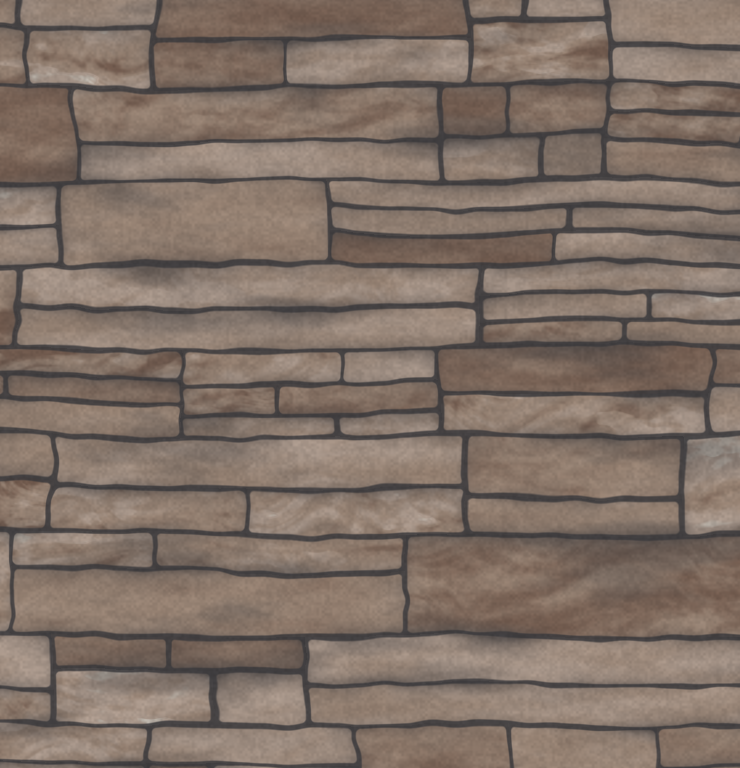
This texture is drawn by a Shadertoy shader. Its source:

```glsl
// Stacked ledgestone wall: long thin stones in brown, clay and sand tones.
// Jittered bands are cut into blocks, rows and stones; each stone then gets
// noise strata, chipped relief, grain, soft smoky shading and a dark joint.

const vec3 UMBER = vec3(0.44, 0.35, 0.30);
const vec3 CLAY  = vec3(0.59, 0.51, 0.45);
const vec3 SAND  = vec3(0.67, 0.60, 0.55);
const vec3 CHALK = vec3(0.76, 0.73, 0.69);
const vec3 SLATE = vec3(0.30, 0.28, 0.275);
const vec3 JOINT = vec3(0.23, 0.225, 0.235);

struct Stone {
    vec2 low;
    vec2 high;
    float seed;
};

float hash(vec2 p) {
    return fract(sin(dot(p, vec2(127.1, 311.7))) * 43758.5453);
}

float noise(vec2 p) {
    vec2 i = floor(p), f = fract(p);
    f = f * f * (3.0 - 2.0 * f);
    return mix(mix(hash(i), hash(i + vec2(1.0, 0.0)), f.x),
               mix(hash(i + vec2(0.0, 1.0)), hash(i + 1.0), f.x), f.y);
}

float fbm(vec2 p) {
    float sum = 0.0, weight = 0.533;
    for (int i = 0; i < 4; i++) {
        sum += weight * noise(p);
        p = mat2(1.9, 0.5, -0.5, 1.9) * p + 7.3;
        weight *= 0.5;
    }
    return sum;
}

// Cut number i of a range; the two ends stay fixed
float cut(float i, float count, float seed, float jitter) {
    float inside = step(0.5, i) * step(i, count - 0.5);
    return i + inside * jitter * (hash(vec2(i, seed)) - 0.5);
}

// Start, end and index of the jittered interval that holds v
vec3 span(float v, float count, float seed, float jitter) {
    float i = clamp(floor(v), 0.0, count - 1.0);
    if (v < cut(i, count, seed, jitter)) i = max(i - 1.0, 0.0);
    else if (v >= cut(i + 1.0, count, seed, jitter)) i = min(i + 1.0, count - 1.0);
    return vec3(cut(i, count, seed, jitter), cut(i + 1.0, count, seed, jitter), i);
}

// Divide the range low..high into count parts and pick the one around v
vec3 divide(float v, vec2 range, float count, float seed, float jitter) {
    float size = (range.y - range.x) / count;
    vec3 s = span((v - range.x) / size, count, seed, jitter);
    return vec3(range.x + s.xy * size, s.z);
}

Stone findStone(vec2 p) {
    vec3 band = divide(p.y, vec2(-1.0, 3.0), 34.0, 3.7, 0.5);
    vec3 block = divide(p.x, vec2(-1.0, 4.0), 13.0, band.z + 11.3, 0.75);
    float seed = hash(vec2(block.z, band.z) + 2.6) * 91.0;
    float pick = hash(vec2(seed, 1.7));
    float rows = 1.0 + step(0.12, pick) + step(0.76, pick);
    vec3 row = divide(p.y, band.xy, rows, seed + 5.1, 0.6);
    float pieces = 1.0 + step(0.45, hash(vec2(seed, row.z + 8.2)));
    vec3 piece = divide(p.x, block.xy, pieces, seed + row.z * 3.3, 0.7);
    return Stone(vec2(piece.x, row.x), vec2(piece.y, row.y),
                 hash(vec2(seed + piece.z * 4.9, row.z + 6.4)));
}

float roundedBox(vec2 p, vec2 halfSize, float radius) {
    vec2 q = abs(p) - halfSize + radius;
    return min(max(q.x, q.y), 0.0) + length(max(q, 0.0)) - radius;
}

vec3 stoneColor(float tone) {
    vec3 c = mix(UMBER, CLAY, smoothstep(0.0, 0.5, tone));
    c = mix(c, SAND, smoothstep(0.45, 0.85, tone));
    return mix(c, CHALK, smoothstep(0.9, 1.2, tone));
}

// Tone from strata, relief lit from above and pale chips
float surfaceTone(vec2 p, float seed) {
    vec2 q = p + seed * 37.0;
    float rough = smoothstep(0.35, 0.9, hash(vec2(seed, 4.4)));
    float strata = fbm(q * vec2(9.0, 38.0)) - 0.5;
    vec2 r = q * vec2(17.0, 34.0) + 2.0 * noise(q * 12.0);
    float relief = fbm(r) - fbm(r + vec2(-0.15, 0.3));
    float chips = smoothstep(0.56, 0.64, fbm(q * vec2(12.0, 26.0) + 3.0));
    float base = mix(0.17, 0.82, hash(vec2(seed, 9.1)));
    return base + 0.45 * strata + (0.2 + 1.1 * rough) * relief + 0.3 * rough * chips;
}

void mainImage(out vec4 fragColor, in vec2 fragCoord) {
    vec2 uv = fragCoord / iResolution.y;
    float pixel = 1.0 / iResolution.y;

    // Hand-cut wobble of the edges
    vec2 p = uv;
    p.y += 0.014 * (noise(uv * vec2(5.0, 7.0)) - 0.5) + 0.005 * (noise(uv * 32.0) - 0.5);
    p.x += 0.014 * (noise(uv * 15.0 + 9.0) - 0.5) + 0.004 * (noise(uv * 55.0) - 0.5);

    Stone stone = findStone(p);
    vec2 center = 0.5 * (stone.low + stone.high);
    float edge = -roundedBox(p - center, 0.5 * (stone.high - stone.low), 0.009);
    vec3 color = stoneColor(surfaceTone(uv, stone.seed));

    // Smoky shading under the upper edge, along the foot and at the ends
    float smoke = smoothstep(0.25, 0.75, fbm(uv * vec2(8.0, 15.0) + stone.seed * 19.0));
    float side = min(p.x - stone.low.x, stone.high.x - p.x);
    float shade = 0.85 * smoke * exp(-max(stone.high.y - p.y, 0.0) / 0.012)
                + 0.65 * (1.0 - smoke) * exp(-max(p.y - stone.low.y, 0.0) / 0.010)
                + 0.40 * smoke * exp(-max(side, 0.0) / 0.009);
    shade += 0.35 * smoothstep(0.54, 0.78, fbm(uv * vec2(5.0, 17.0) + 31.0));
    color = mix(color, SLATE, clamp(shade, 0.0, 0.85));

    // Thin joint of uneven width
    float width = mix(0.0006, 0.0030, noise(uv * 18.0 + 4.0));
    float joint = 1.0 - smoothstep(width, width + 0.0016 + pixel, edge);
    color = mix(color, JOINT, 0.85 * joint);

    // Fine printed grain
    float grain = 0.6 * noise(uv * 290.0) + 0.4 * noise(uv * 140.0 + 5.0) - 0.5;
    fragColor = vec4(color * (1.0 + 0.16 * grain), 1.0);
}
```
